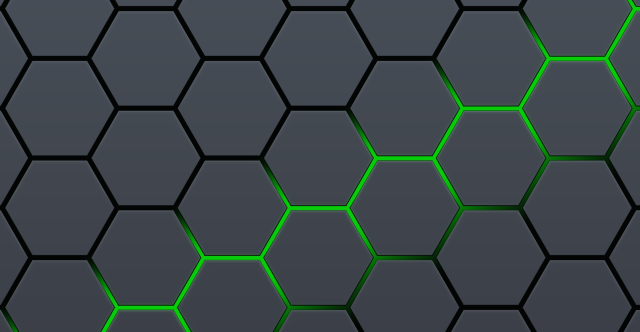
Write a WebGL 2 fragment shader that draws this pattern.

```glsl
#version 300 es
precision highp float;

#define APOTHEM 0.150
#define ORIGIN vec2(0.180, 0.674)
#define LINE_HALF 0.0078
#define CORE_SHADE 0.0054
#define CORE_LIT 0.0070
#define BAND_OFFSET 0.1565
#define BAND_RISE vec2(-0.235, -0.045)
#define BAND_FALL vec2(0.080, 0.380)
#define RIM_WIDTH 0.0030
#define RIM_GAIN 0.13
#define SPILL_GAIN 0.16

uniform vec2 u_resolution;
out vec4 outColor;

const float SQRT3 = 1.7320508;
const vec3 SLATE_TOP = vec3(0.277, 0.303, 0.337);
const vec3 SLATE_BOTTOM = vec3(0.233, 0.247, 0.281);
const vec3 GROOVE = vec3(0.012, 0.016, 0.016);
const vec3 NEON = vec3(0.03, 0.80, 0.04);

// Offset from the centre of the nearest flat-topped hexagon
vec2 hexOffset(vec2 p) {
    vec2 period = vec2(2.0 * SQRT3, 2.0) * APOTHEM;
    vec2 a = (fract(p / period + 0.5) - 0.5) * period;
    vec2 b = (fract(p / period) - 0.5) * period;
    return dot(a, a) < dot(b, b) ? a : b;
}

// Distance from a point inside the cell to its border
float hexEdge(vec2 q) {
    q = abs(q);
    return APOTHEM - max(q.y, dot(q, vec2(0.5 * SQRT3, 0.5)));
}

// Light along a rising diagonal, sharp above and slow to fade below
float diagonalGlow(vec2 p) {
    float d = dot(p, vec2(0.5, -0.5 * SQRT3)) - BAND_OFFSET;
    return smoothstep(BAND_RISE.x, BAND_RISE.y, d)
         * (1.0 - smoothstep(BAND_FALL.x, BAND_FALL.y, d));
}

float cover(float halfWidth, float d, float aa) {
    return 1.0 - smoothstep(halfWidth - aa, halfWidth + aa, d);
}

void main() {
    vec2 p = gl_FragCoord.xy / u_resolution.y;
    float aa = 0.75 / u_resolution.y;
    vec2 q = hexOffset(p - ORIGIN);
    float edge = hexEdge(q);
    float glow = diagonalGlow(p);
    float lit = smoothstep(-0.03, 0.06, q.y);

    // Slate face with a pale upper rim and a little green spill
    vec3 color = mix(SLATE_BOTTOM, SLATE_TOP, p.y);
    float rim = exp(-max(edge - LINE_HALF, 0.0) / RIM_WIDTH);
    color += rim * lit * RIM_GAIN;
    color += rim * glow * SPILL_GAIN * NEON;

    // Dark groove, then the glowing core inside it
    color = mix(color, GROOVE, cover(LINE_HALF, edge, aa));
    float core = cover(mix(CORE_SHADE, CORE_LIT, lit), edge, aa);
    color = mix(color, NEON, core * glow);

    outColor = vec4(color, 1.0);
}
```
